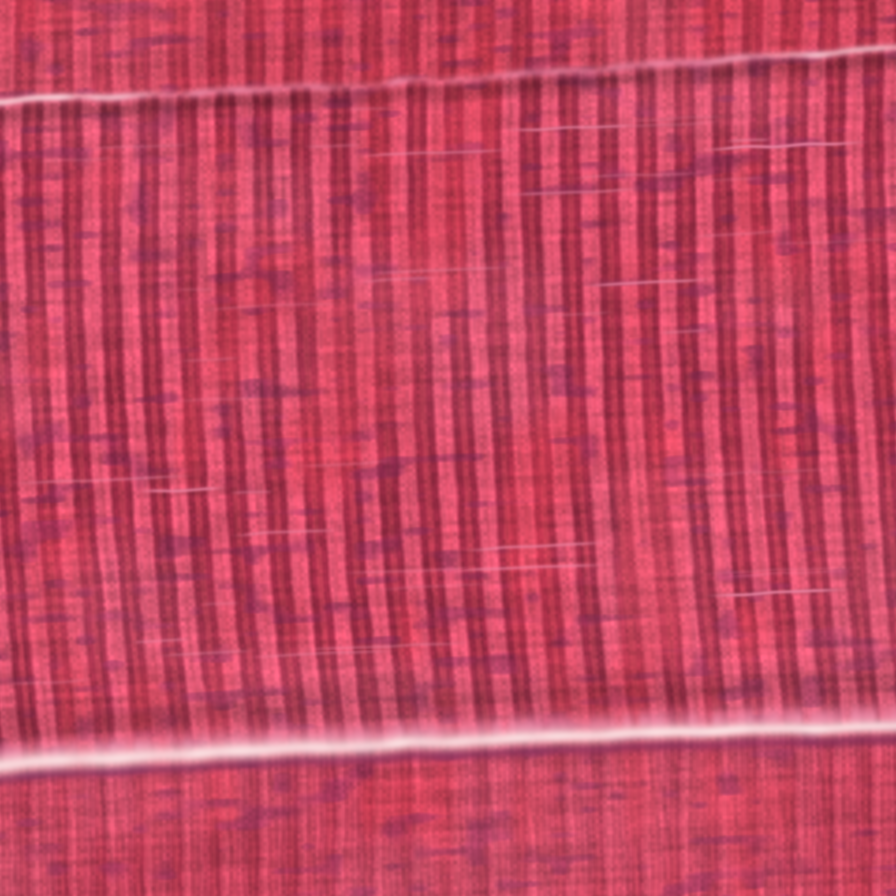
A Shadertoy shader for this texture:

```glsl
// Crimson striped woven cloth with two horizontal folds, slubs and uneven threads.

const float STRIPES = 23.4;        // stripe repeats across the canvas
const float STRIPE_PHASE = 0.36;   // centre of a light stripe, in repeats
const float LIGHT_HALF = 0.23;     // half width of a light stripe, in repeats
const float LEAN = 0.08;           // sideways bend of the stripes down the cloth
const float THREAD_TILT = 0.045;   // slope of the crosswise threads
const int SLUBS = 44;

const vec3 DARK = vec3(0.61, 0.17, 0.27);
const vec3 MID = vec3(0.75, 0.25, 0.33);
const vec3 LIGHT = vec3(0.89, 0.34, 0.45);
const vec3 SCARLET = vec3(0.87, 0.25, 0.32);
const vec3 PLUM = vec3(0.49, 0.16, 0.34);
const vec3 PINK = vec3(0.92, 0.52, 0.64);
const vec3 PALE = vec3(0.98, 0.86, 0.87);

float hash(vec2 p) {
    return fract(sin(dot(p, vec2(127.1, 311.7))) * 43758.5453);
}

float noise(vec2 p) {
    vec2 i = floor(p), f = fract(p);
    f = f * f * (3.0 - 2.0 * f);
    return mix(mix(hash(i), hash(i + vec2(1, 0)), f.x),
               mix(hash(i + vec2(0, 1)), hash(i + vec2(1, 1)), f.x), f.y);
}

float bell(float d, float width) {
    return exp(-d * d / (width * width));
}

// Light stripe, then a dark band split by a thin red line.
vec3 stripeColor(float phase, float contrast) {
    float d = abs(fract(phase + 0.5) - 0.5);
    float light = 1.0 - smoothstep(LIGHT_HALF - 0.08, LIGHT_HALF + 0.08, d);
    vec3 band = mix(DARK, MID, 0.75 * smoothstep(0.36, 0.48, d));
    vec3 stripe = mix(LIGHT, MID, 0.25 * bell(d, 0.06));
    return mix(MID, mix(band, stripe, light), contrast);
}

// Short bright crosswise threads at scattered places.
float slubCover(vec2 p) {
    float cover = 0.0;
    for (int i = 0; i < SLUBS; i++) {
        float id = float(i);
        vec2 centre = vec2(hash(vec2(id, 1.0)), mix(0.22, 0.9, hash(vec2(id, 2.0))));
        float halfLength = mix(0.02, 0.11, hash(vec2(id, 3.0)));
        float strength = mix(0.15, 0.75, pow(hash(vec2(id, 4.0)), 2.0));
        vec2 q = p - centre;
        q.y -= THREAD_TILT * q.x + 0.002 * (noise(vec2(p.x * 30.0, id)) - 0.5);
        float along = 1.0 - smoothstep(0.5, 1.0, abs(q.x) / halfLength);
        cover = max(cover, strength * along * bell(q.y, 0.0024));
    }
    return cover;
}

void mainImage(out vec4 fragColor, in vec2 fragCoord) {
    vec2 p = fragCoord / iResolution.xy;

    // Signed heights above the two folds
    float wobble = noise(vec2(p.x * 24.0, 3.0)) - 0.5;
    float upper = p.y - (0.888 + 0.035 * p.x + 0.025 * p.x * p.x + 0.005 * wobble);
    float lower = p.y - (0.147 + 0.06 * p.x - 0.017 * p.x * p.x + 0.003 * wobble);

    // Stripes on the three panels
    float drop = max(0.87 - p.y, 0.0);
    float waver = 0.004 * (noise(p * vec2(9.0, 6.0)) - 0.5)
                + 0.002 * (noise(p * vec2(70.0, 40.0)) - 0.5);
    float phase = STRIPES * (p.x + waver) - STRIPE_PHASE;
    vec3 color = stripeColor(phase - STRIPES * LEAN * drop * drop, 1.0);
    vec3 topPanel = mix(stripeColor(phase + 0.2, 1.0), SCARLET * 0.85, 0.35);
    vec3 bottomPanel = mix(stripeColor(phase + 0.3, 0.65),
                           stripeColor(2.0 * phase, 0.6), 0.45);
    color = mix(color, topPanel, smoothstep(-0.003, 0.003, upper));
    color = mix(bottomPanel, color, smoothstep(-0.004, 0.004, lower));

    // Uneven dye and worn patches
    float y = p.y - THREAD_TILT * p.x;
    float patchy = noise(p * vec2(7.0, 9.0) + 5.0);
    color = mix(color, SCARLET, 0.4 * smoothstep(0.5, 0.9, noise(p * vec2(24.0, 10.0))));
    color = mix(color, PLUM, 0.45 * smoothstep(0.62, 0.95, noise(vec2(p.x * 32.0, y * 75.0))));
    color = mix(color, PINK, 0.14 * smoothstep(0.45, 0.9, patchy));

    // Crossing threads and fine grain
    float weft = noise(vec2(p.x * 16.0, y * 150.0)) - 0.5;
    float warp = noise(vec2((p.x - LEAN * drop * drop) * 190.0, p.y * 14.0)) - 0.5;
    float grain = noise(p * 240.0) - 0.5;
    color *= 1.0 + 0.16 * weft + 0.13 * warp + 0.12 * grain;
    color = mix(color, PINK, slubCover(p));

    // Upper fold: thin broken ridge with a soft shadow
    float broken = noise(vec2(p.x * 45.0, 8.0));
    float ends = max(1.0 - smoothstep(0.05, 0.25, p.x), smoothstep(0.75, 1.0, p.x));
    color *= 1.0 - 0.2 * bell(upper + 0.014, 0.009);
    color = mix(color, PINK, (0.3 + 0.5 * broken) * bell(upper, 0.0055));
    color = mix(color, PALE, ends * (0.35 + 0.45 * broken) * bell(upper, 0.004));

    // Lower fold: pale ridge, frayed pink shoulder above, shadow below
    float fray = noise(vec2(p.x * 110.0, p.y * 25.0));
    float thickness = mix(0.0105, 0.0075, p.x);
    color *= 1.0 - 0.14 * bell(lower - 0.045, 0.018);
    color = mix(color, PLUM, 0.6 * bell(lower + 0.015, 0.007));
    color = mix(color, PINK, (0.45 + 0.5 * fray) * bell(lower - 0.011, 0.013));
    color = mix(color, PALE, (0.85 + 0.15 * broken) * bell(lower, thickness));

    fragColor = vec4(clamp(color, 0.0, 1.0), 1.0);
}
```
